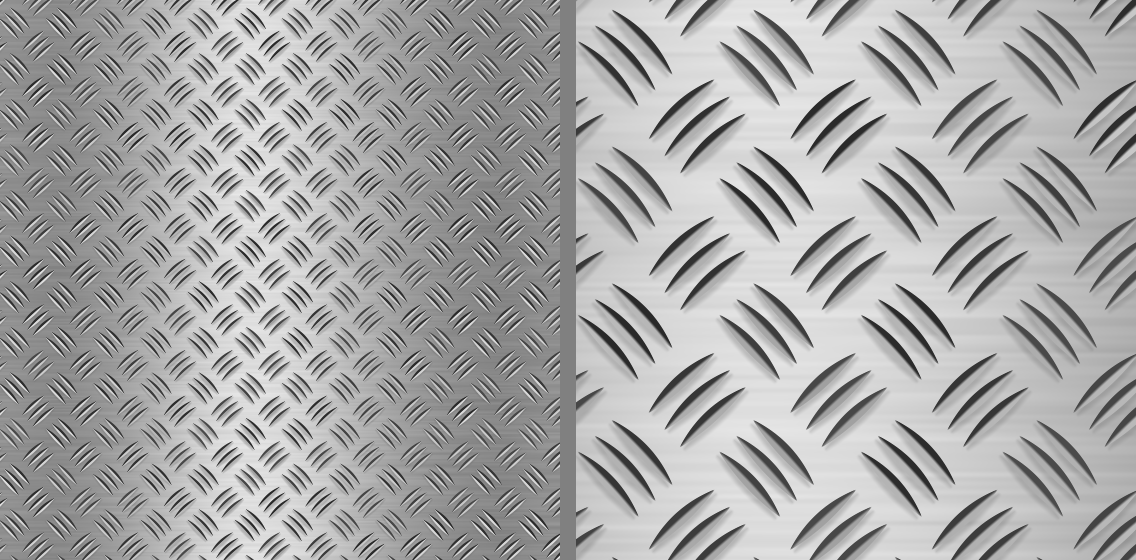
Left: the whole. Right: its middle third, enlarged.
Write a WebGL 1 fragment shader that draws this texture.

```glsl
precision highp float;
uniform vec2 u_resolution;

#define REPEATS vec2(11.87, 12.28)
#define ORIGIN vec2(0.026, 0.0625)
#define BAR_LENGTH 0.054
#define BAR_WIDTH 0.0078
#define BAR_SPACING 0.0138
#define BAR_BEND 0.0012
#define BASE_TONE 0.51
#define SHEEN_TONE 0.36
#define SHEEN_CENTER 0.45
#define BRUSH_AMOUNT 0.10
#define DARK_TONE 0.16
#define RIM_TONE 0.88

float hash(vec2 p) {
    vec3 q = fract(vec3(p.xyx) * 0.1031);
    q += dot(q, q.yzx + 33.33);
    return fract((q.x + q.y) * q.z);
}

// Smooth cell noise
float cellNoise(vec2 p) {
    vec2 i = floor(p);
    vec2 f = smoothstep(0.0, 1.0, fract(p));
    float low = mix(hash(i), hash(i + vec2(1.0, 0.0)), f.x);
    float high = mix(hash(i + vec2(0.0, 1.0)), hash(i + 1.0), f.x);
    return mix(low, high, f.y);
}

// Long horizontal scratches, centred on zero
float brushed(vec2 p) {
    float fine = cellNoise(p * vec2(9.0, 380.0));
    float medium = cellNoise(p * vec2(5.0, 190.0) + 37.0);
    float broad = cellNoise(p * vec2(3.0, 60.0) + 91.0);
    return fine * 0.45 + medium * 0.35 + broad * 0.2 - 0.5;
}

// Soft vertical band of reflected light, 0 to 1
float sheen(float x) {
    float d = x - SHEEN_CENTER;
    float spread = d < 0.0 ? 0.22 : 0.25;
    return exp(-d * d / (spread * spread));
}

// Three raised lens-shaped bars in every lattice cell
float addBars(float tone, vec2 p, vec2 origin, float angle, float light) {
    vec2 cell = (p - origin) * REPEATS + 0.5;
    vec2 local = (fract(cell) - 0.5) / REPEATS;
    float wear = hash(floor(cell) + angle * 17.0);
    float c = cos(angle), s = sin(angle);
    vec2 bar = vec2(c * local.x + s * local.y, c * local.y - s * local.x);
    float along = bar.x / (0.5 * BAR_LENGTH);
    float taper = max(1.0 - along * along, 0.0);
    float pixel = 1.0 / min(u_resolution.x, u_resolution.y);
    float dark = DARK_TONE + 0.13 * wear;
    float rim = mix(RIM_TONE, 0.70, light) - 0.08 * wear;

    for (int i = -1; i <= 1; i++) {
        float across = bar.y - float(i) * BAR_SPACING - BAR_BEND * (taper - 0.5);
        float halfWidth = 0.5 * BAR_WIDTH * taper;
        float inside = smoothstep(0.0, 0.15, taper);

        // Faint shade cast below the bar
        float below = abs(across + 0.35 * BAR_WIDTH) - halfWidth;
        float shade = 1.0 - smoothstep(-0.002, 0.002, below);
        tone *= 1.0 - 0.16 * shade * inside * (0.4 + 0.6 * light);

        // Dark upper flank, lit lower flank
        float mask = 1.0 - smoothstep(-0.6 * pixel, 0.6 * pixel, abs(across) - halfWidth);
        float flank = smoothstep(-0.0012, 0.0008, across);
        tone = mix(tone, mix(rim, dark, flank), mask * inside);
    }
    return tone;
}

void main() {
    vec2 p = gl_FragCoord.xy / u_resolution;

    // Brushed sheet, slightly lifted at both sides
    float light = sheen(p.x);
    float sides = smoothstep(0.12, 0.0, min(p.x, 1.0 - p.x));
    float tone = BASE_TONE + SHEEN_TONE * light + 0.05 * sides;
    tone += BRUSH_AMOUNT * brushed(p);

    // Two interleaved lattices of opposing bars
    tone = addBars(tone, p, ORIGIN, -0.82, light);
    tone = addBars(tone, p, ORIGIN + 0.5 / REPEATS, 0.74, light);

    gl_FragColor = vec4(vec3(clamp(tone, 0.0, 1.0)), 1.0);
}
```
